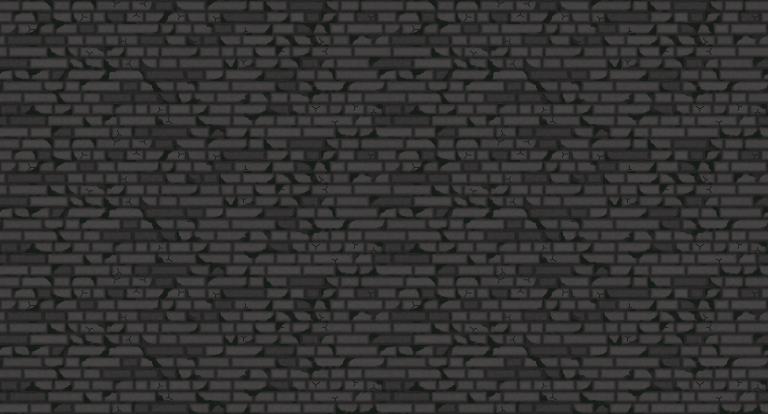
Give the GLSL for this texture, as a Shadertoy shader.

```glsl
#define TILES vec2(2.0, 3.0)
#define ROWS 12.0
#define PAIRS 10.0
#define PAIR_WIDTH 3.34
#define HALF_GAP 0.075
#define LONG_RATE 0.42
#define DARK_RATE 0.2
#define CHIP_RATE 0.33
#define CRACK_RATE 0.12
#define FACE vec3(0.268, 0.26, 0.259)
#define MORTAR vec3(0.148, 0.148, 0.147)
#define MOSS vec3(0.088, 0.112, 0.086)

float hash(vec2 p) {
    vec3 q = fract(vec3(p.xyx) * 0.1031);
    q += dot(q, q.yzx + 33.33);
    return fract((q.x + q.y) * q.z);
}

// Value noise on a lattice that wraps with the tile
float noise(vec2 tile, vec2 cells) {
    vec2 p = tile * cells, i = floor(p), f = fract(p);
    f = f * f * (3.0 - 2.0 * f);
    vec2 a = mod(i, cells), b = mod(i + 1.0, cells);
    return mix(mix(hash(a), hash(vec2(b.x, a.y)), f.x),
               mix(hash(vec2(a.x, b.y)), hash(b), f.x), f.y);
}

// Uneven boundary between neighbouring brick pairs
float pairEdge(float k, float row) {
    return k + 0.22 * hash(vec2(mod(k, PAIRS) + 71.0, row));
}

float roundBox(vec2 p, vec2 halfSize, float radius) {
    vec2 q = abs(p) - halfSize + radius;
    return length(max(q, 0.0)) + min(max(q.x, q.y), 0.0) - radius;
}

float segment(vec2 p, vec2 b) {
    return length(p - b * clamp(dot(p, b) / dot(b, b), 0.0, 1.0));
}

void mainImage(out vec4 fragColor, in vec2 fragCoord) {
    // One unit is the height of a brick row
    vec2 tile = fract(fragCoord / iResolution.xy * TILES);
    float px = ROWS * TILES.y / iResolution.y;
    float row = floor(tile.y * ROWS);

    // Find the pair, then the long brick or the half within it
    float x = tile.x * PAIRS + hash(vec2(row, 5.0)) + 0.5 * mod(row, 2.0);
    float k = floor(x);
    if (x < pairEdge(k, row)) k -= 1.0;
    float left = pairEdge(k, row), right = pairEdge(k + 1.0, row);
    vec2 id = vec2(2.0 * mod(k, PAIRS), row);
    if (hash(id + 13.0) > LONG_RATE) {
        float middle = mix(left, right, 0.4 + 0.2 * hash(id + 29.0));
        if (x < middle) right = middle;
        else { left = middle; id.x += 1.0; }
    }
    vec2 size = vec2((right - left) * PAIR_WIDTH, 1.0);
    vec2 p = vec2((x - left) * PAIR_WIDTH, fract(tile.y * ROWS)) - 0.5 * size;
    vec2 halfSize = 0.5 * size - HALF_GAP;

    float coarse = noise(tile, vec2(100.0, 36.0));
    float fine = noise(tile, vec2(240.0, 84.0));
    float box = roundBox(p, halfSize, 0.16);

    // Worn corners, at most one at each end
    float chip = -1.0;
    for (int i = 0; i < 2; i++) {
        vec2 key = id + vec2(41.0 + 37.0 * float(i), 53.0);
        if (hash(key) > CHIP_RATE) continue;
        vec2 corner = vec2(i == 0 ? -1.0 : 1.0, hash(key + 7.0) < 0.5 ? -1.0 : 1.0);
        vec2 inward = halfSize - p * corner;
        vec2 reach = vec2(min(mix(0.5, 1.5, hash(key + 17.0)), size.x * 0.75),
                          mix(0.5, 0.95, hash(key + 23.0)));
        vec2 q = max(reach - inward, 0.0) / reach;
        float cut = pow(pow(q.x, 1.5) + pow(q.y, 1.5), 0.667) - 1.0;
        chip = max(chip, cut * reach.y + 0.2 * (coarse - 0.5) + 0.12 * (fine - 0.5));
    }

    // Brick face, darkening softly to its rim
    float tone = hash(id + 61.0) < DARK_RATE ? 0.78 : mix(0.96, 1.04, hash(id + 67.0));
    float light = mix(0.65, 1.0, smoothstep(-0.04, 0.25, -box));
    vec3 brick = FACE * tone * light + 0.025 * (fine - 0.5);

    // Three-armed crack
    if (hash(id + 83.0) < CRACK_RATE) {
        vec2 centre = (vec2(hash(id + 89.0), hash(id + 97.0)) - 0.5) * halfSize;
        float turn = 6.283 * hash(id + 101.0), crack = 1.0;
        for (int i = 0; i < 3; i++) {
            float a = turn + 2.1 * float(i);
            float reach = 0.2 + 0.18 * hash(id + 107.0 + float(i));
            crack = min(crack, segment(p - centre, reach * vec2(cos(a), sin(a))));
        }
        brick = mix(brick, MOSS, 0.85 * (1.0 - smoothstep(0.0, 0.03 + px * 0.6, crack)));
    }

    // Mortar, with moss settled in the holes and in scattered patches
    float patches = noise(tile, vec2(34.0, 14.0));
    float hole = smoothstep(-0.02, 0.16, chip) * smoothstep(0.15, 0.45, patches);
    float growth = smoothstep(0.68, 0.85, patches * 0.7 + coarse * 0.3);
    vec3 ground = MORTAR + 0.02 * (fine - 0.5);
    ground = mix(ground, MOSS, max(hole, growth));

    float cover = 1.0 - smoothstep(-0.5 * px, 0.5 * px, max(box, chip));
    fragColor = vec4(mix(ground, brick, cover), 1.0);
}
```
